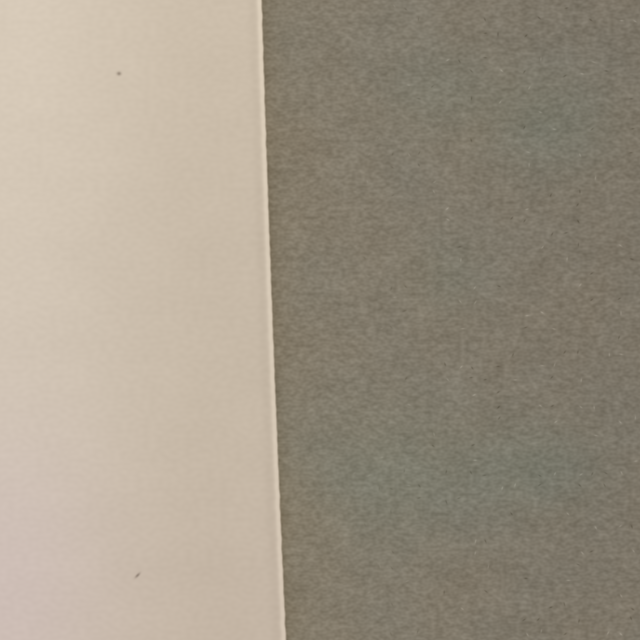
This texture is drawn by a Shadertoy shader. Its source:

```glsl
// Two sheets of paper meeting at a slightly curved, nearly vertical edge:
// smooth pale cream on the left, fibrous grey-brown card on the right.
// Soft gradients set the light; layered gradient noise gives mottling and grain.

vec2 hash2(vec2 p) {
    vec3 q = fract(vec3(p.xyx) * vec3(0.1031, 0.1030, 0.0973));
    q += dot(q, q.yzx + 33.33);
    return fract((q.xx + q.yz) * q.zy);
}

float slope(vec2 cell, vec2 offset) {
    float angle = 6.2832 * hash2(cell + 71.0).x;
    return dot(vec2(cos(angle), sin(angle)), offset);
}

float gradientNoise(vec2 p) {
    vec2 i = floor(p), f = fract(p);
    vec2 u = f * f * f * (f * (f * 6.0 - 15.0) + 10.0);
    vec2 e = vec2(1.0, 0.0);
    return mix(mix(slope(i, f), slope(i + e, f - e), u.x),
               mix(slope(i + e.yx, f - e.yx), slope(i + 1.0, f - 1.0), u.x), u.y);
}

float fbm(vec2 p) {
    float sum = 0.0, amp = 0.6;
    for (int k = 0; k < 4; k++) {
        sum += amp * gradientNoise(p);
        p = mat2(1.6, 1.2, -1.2, 1.6) * p + 13.7;
        amp *= 0.55;
    }
    return sum;
}

// Soft elliptical spot, 1 at its centre
float spot(vec2 p, vec2 centre, vec2 size) {
    vec2 d = (p - centre) / size;
    return exp(-dot(d, d));
}

// Sparse short fibres, one candidate per cell: positive light, negative dark
float flecks(vec2 p) {
    vec2 cell = floor(p), f = fract(p);
    vec2 place = hash2(cell + 5.0), kind = hash2(cell + 47.0);
    float angle = 3.1416 * kind.y;
    vec2 d = f - mix(vec2(0.3), vec2(0.7), place);
    d = mat2(cos(angle), -sin(angle), sin(angle), cos(angle)) * d;
    float mark = exp(-dot(d * vec2(7.0, 15.0), d * vec2(7.0, 15.0)));
    return mark * step(0.8, kind.x) * (place.x > 0.5 ? 1.0 : -1.0);
}

vec3 creamSheet(vec2 p, float edgeDist) {
    vec3 col = mix(vec3(0.825, 0.775, 0.710), vec3(0.780, 0.726, 0.655),
                   smoothstep(0.0, 0.36, p.x));
    col += vec3(0.018, 0.017, 0.013) * smoothstep(0.45, 1.0, p.y);
    col -= vec3(0.012, 0.016, 0.010) * smoothstep(0.45, 0.0, p.y);
    // Cool pinkish shade in the lower left corner
    col += vec3(-0.008, -0.016, 0.012) * spot(p, vec2(0.0, 0.08), vec2(0.16, 0.28));
    col += 0.012 * fbm(p * vec2(9.0, 14.0));
    col += 0.014 * gradientNoise(p * vec2(90.0, 130.0));
    // Two small dark specks
    float specks = spot(p, vec2(0.186, 0.885), vec2(0.0035, 0.003));
    vec2 q = p - vec2(0.215, 0.101);
    specks += spot(vec2(q.x - q.y, q.x + q.y), vec2(0.0), vec2(0.003, 0.007));
    col -= vec3(0.20, 0.20, 0.19) * specks;
    // Bright cut rim, with a faint darker line just inside it
    col += vec3(0.065, 0.066, 0.062) * exp(-pow((edgeDist + 0.004) / 0.0042, 2.0));
    col -= 0.016 * exp(-pow((edgeDist + 0.014) / 0.008, 2.0));
    return col;
}

vec3 greyCard(vec2 p, float edgeDist) {
    vec3 col = mix(vec3(0.512, 0.482, 0.422), vec3(0.487, 0.459, 0.406),
                   smoothstep(0.45, 1.0, p.x));
    // Broad green-grey patches over the warmer base
    float green = spot(p, vec2(0.62, 0.26), vec2(0.15, 0.11))
                + spot(p, vec2(0.84, 0.27), vec2(0.10, 0.07))
                + spot(p, vec2(0.86, 0.81), vec2(0.10, 0.08))
                + 0.6 * spot(p, vec2(0.69, 0.86), vec2(0.09, 0.07))
                + 0.6 * spot(p, vec2(0.70, 0.57), vec2(0.06, 0.06));
    col += vec3(-0.016, 0.006, 0.008) * green;
    col += vec3(0.010, -0.002, -0.012) * fbm(p * 7.0 + 3.0);
    // Mottling, then fine grain stretched along the horizontal
    col += 0.040 * fbm(p * vec2(16.0, 24.0) + 8.0);
    col += 0.050 * gradientNoise(p * vec2(75.0, 125.0));
    col += 0.042 * gradientNoise(p * vec2(150.0, 210.0) + 31.0);
    col += 0.075 * flecks(p * 48.0) * smoothstep(0.45, 0.75, p.x);
    // Warm shade beside the upper sheet and a thin contact shadow
    col += vec3(0.004, -0.006, -0.020) * exp(-edgeDist / 0.045);
    col -= vec3(0.050, 0.054, 0.058) * exp(-max(edgeDist, 0.0) / 0.006);
    return col;
}

void mainImage(out vec4 fragColor, in vec2 fragCoord) {
    vec2 p = fragCoord / iResolution.xy;
    float down = 1.0 - p.y;
    float edgeX = 0.409 + 0.030 * down + 0.008 * down * down
                + 0.0012 * gradientNoise(vec2(3.0, p.y * 60.0));
    float edgeDist = p.x - edgeX;
    float blur = max(0.0022, 1.0 / iResolution.x);
    vec3 col = mix(creamSheet(p, edgeDist), greyCard(p, max(edgeDist, 0.0)),
                   smoothstep(-blur, blur, edgeDist));
    fragColor = vec4(clamp(col, 0.0, 1.0), 1.0);
}
```
